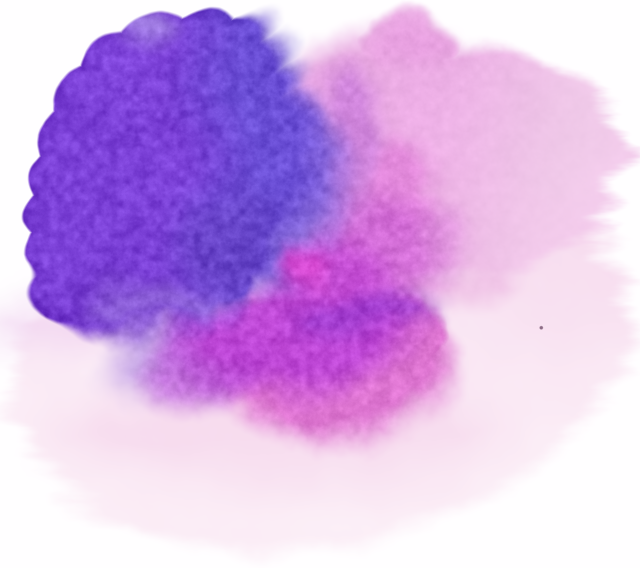
Reproduce this background procedurally as a Shadertoy shader.

```glsl
// Watercolour stain on white paper: a scalloped violet pool, a magenta bloom and pale pink washes.
// Each wash is a soft ellipse blended over the last; value noise bends the edges
// and adds pigment grain. Lengths are in canvas heights.

float hash(vec2 p) {
    vec3 q = fract(p.xyx * 0.1031);
    q += dot(q, q.yzx + 33.33);
    return fract((q.x + q.y) * q.z);
}

float noise(vec2 p) {
    vec2 i = floor(p), f = fract(p);
    f = f * f * (3.0 - 2.0 * f);
    return mix(mix(hash(i), hash(i + vec2(1, 0)), f.x),
               mix(hash(i + vec2(0, 1)), hash(i + vec2(1, 1)), f.x), f.y);
}

float fbm(vec2 p) {
    float sum = 0.0, amp = 0.5;
    for (int i = 0; i < 5; i++) {
        sum += amp * noise(p);
        p = mat2(1.6, 1.2, -1.2, 1.6) * p + 17.3;
        amp *= 0.5;
    }
    return sum;
}

// Coverage of an ellipse whose edge fades over +-soft
float blot(vec2 p, vec2 centre, vec2 radius, float soft) {
    vec2 q = (p - centre) / radius;
    float k = length(q);
    float d = k * (k - 1.0) / max(length(q / radius), 0.001);
    return 1.0 - smoothstep(-soft, soft, d);
}

// Signed distance to the violet pool: a leaning squarish oval with lobes
float violetPool(vec2 p) {
    vec2 q = p - vec2(0.294, 0.70);
    q.x -= 0.2 * q.y;
    float lobes = abs(sin(10.0 * atan(q.y, q.x) + 3.0 * noise(p * 6.0)));
    vec2 s = pow(abs(q) / vec2(0.235, 0.277), vec2(2.5));
    float body = (pow(s.x + s.y, 0.4) - 1.0) * 0.235 - 0.013 * (lobes - 0.5);
    float foot = (length((p - vec2(0.178, 0.484)) / vec2(0.132, 0.062)) - 1.0) * 0.065;
    float h = clamp(0.5 + (foot - body) / 0.06, 0.0, 1.0);
    return mix(foot, body, h) - 0.015 * h * (1.0 - h);
}

void mainImage(out vec4 fragColor, in vec2 fragCoord) {
    vec2 p = fragCoord / iResolution.y;
    vec2 bend = vec2(fbm(p * 7.0), fbm(p * 7.0 + 40.0)) - 0.48;
    vec2 w = p + 0.09 * bend;
    vec2 streaky = p + vec2(0.12, 0.05) * (vec2(fbm(p * vec2(5, 22)), fbm(p * 11.0 + 9.0)) - 0.48);
    float cloud = fbm(p * 5.0 + 3.0);
    float grain = fbm(p * 75.0) - 0.48;

    // Paper and the widest, faintest wash
    vec3 col = vec3(1.0, 0.995, 1.0);
    vec2 tilted = streaky - vec2(0.0, 0.1 * (p.x - 0.565));
    float wash = blot(tilted, vec2(0.565, 0.383), vec2(0.545, 0.35), 0.025);
    vec3 blush = mix(vec3(0.985, 0.93, 0.965), vec3(0.97, 0.87, 0.94), smoothstep(0.15, 0.65, p.y));
    col = mix(col, blush, wash * (0.65 + 0.6 * cloud));
    col = mix(col, vec3(0.96, 0.83, 0.92), 0.65 * blot(w, vec2(0.50, 0.25), vec2(0.36, 0.10), 0.09));
    col = mix(col, vec3(0.94, 0.82, 0.94), 0.6 * blot(w, vec2(0.08, 0.44), vec2(0.08, 0.04), 0.05));

    // Upper right pink washes, paler to the right
    float pink = blot(streaky, vec2(0.822, 0.72), vec2(0.275, 0.205), 0.018);
    pink = max(pink, blot(w, vec2(0.675, 0.75), vec2(0.19, 0.20), 0.04));
    pink = max(pink, blot(w, vec2(0.72, 0.925), vec2(0.08, 0.055), 0.015));
    pink = max(pink, blot(streaky, vec2(0.87, 0.885), vec2(0.07, 0.03), 0.015));
    vec3 rose = mix(vec3(0.92, 0.66, 0.89), vec3(0.94, 0.78, 0.91), smoothstep(0.7, 1.05, p.x + 0.3 * (0.8 - p.y)));
    col = mix(col, rose + 0.08 * (cloud - 0.48), pink * 0.95);
    col = mix(col, vec3(0.90, 0.60, 0.87), 0.6 * blot(w, vec2(0.73, 0.93), vec2(0.06, 0.035), 0.03));
    col = mix(col, vec3(0.93, 0.73, 0.89), 0.7 * blot(w, vec2(0.82, 0.49), vec2(0.08, 0.03), 0.03));

    // Orchid column running down into the bloom
    col = mix(col, vec3(0.80, 0.50, 0.86), 0.85 * blot(w, vec2(0.62, 0.71), vec2(0.065, 0.18), 0.04));
    col = mix(col, vec3(0.89, 0.53, 0.86), 0.9 * blot(w, vec2(0.712, 0.675), vec2(0.06, 0.085), 0.025));
    col = mix(col, vec3(0.82, 0.41, 0.84), 0.9 * blot(w, vec2(0.68, 0.55), vec2(0.105, 0.11), 0.05));

    // Magenta bloom: pink skirt, saturated core, hot spot and violet vein
    float skirt = blot(w, vec2(0.60, 0.355), vec2(0.20, 0.125), 0.035);
    skirt = max(skirt, blot(w, vec2(0.715, 0.40), vec2(0.08, 0.07), 0.012));
    col = mix(col, vec3(0.87, 0.46, 0.82), skirt);
    col = mix(col, vec3(0.72, 0.58, 0.89), 0.75 * blot(w, vec2(0.29, 0.39), vec2(0.09, 0.06), 0.05));
    col = mix(col, vec3(0.72, 0.33, 0.84), 0.9 * blot(w, vec2(0.375, 0.375), vec2(0.10, 0.075), 0.04));
    col = mix(col, vec3(0.73, 0.26, 0.83), 0.95 * blot(w, vec2(0.53, 0.42), vec2(0.20, 0.10), 0.05));
    col = mix(col, vec3(0.76, 0.28, 0.83), 0.8 * blot(w, vec2(0.59, 0.52), vec2(0.10, 0.065), 0.04));
    col = mix(col, vec3(0.60, 0.23, 0.81), 0.7 * blot(w, vec2(0.65, 0.445), vec2(0.125, 0.03), 0.03));

    // Blue-violet bleed on the right of the pool
    col = mix(col, vec3(0.47, 0.36, 0.85), 0.9 * blot(w, vec2(0.485, 0.68), vec2(0.105, 0.165), 0.05));

    // Violet pool: crisp on the left, feathered to the right and below
    float feather = max(smoothstep(0.40, 0.53, p.x), smoothstep(0.50, 0.43, p.y) * smoothstep(0.08, 0.25, p.x));
    float d = violetPool(mix(p + 0.018 * bend, w, feather));
    float soft = mix(0.003, 0.035, feather);
    vec3 violet = mix(vec3(0.47, 0.24, 0.83), vec3(0.41, 0.30, 0.83), smoothstep(0.28, 0.46, w.x));
    violet += 0.10 * (cloud - 0.48);
    violet -= 0.05 * smoothstep(-0.02, 0.0, d) * (1.0 - feather);
    violet = mix(violet, vec3(0.39, 0.25, 0.76), 0.7 * blot(w, vec2(0.41, 0.56), vec2(0.09, 0.09), 0.06));
    violet = mix(violet, vec3(0.66, 0.54, 0.90), 0.8 * blot(w, vec2(0.265, 0.955), vec2(0.05, 0.03), 0.03));
    violet = mix(violet, vec3(0.58, 0.42, 0.86), 0.75 * blot(w, vec2(0.27, 0.465), vec2(0.13, 0.03), 0.03));
    col = mix(col, violet, 1.0 - smoothstep(-soft, soft, d));
    col = mix(col, vec3(0.85, 0.25, 0.80), 0.8 * blot(w, vec2(0.55, 0.537), vec2(0.04, 0.03), 0.025));

    // Pigment grain shows where the paint is strong; one stray speck
    col += 0.22 * grain * smoothstep(0.1, 0.7, 1.0 - col.g);
    col = mix(col, vec3(0.55, 0.42, 0.52), blot(p, vec2(0.953, 0.423), vec2(0.003), 0.0015));
    fragColor = vec4(clamp(col, 0.0, 1.0), 1.0);
}
```
